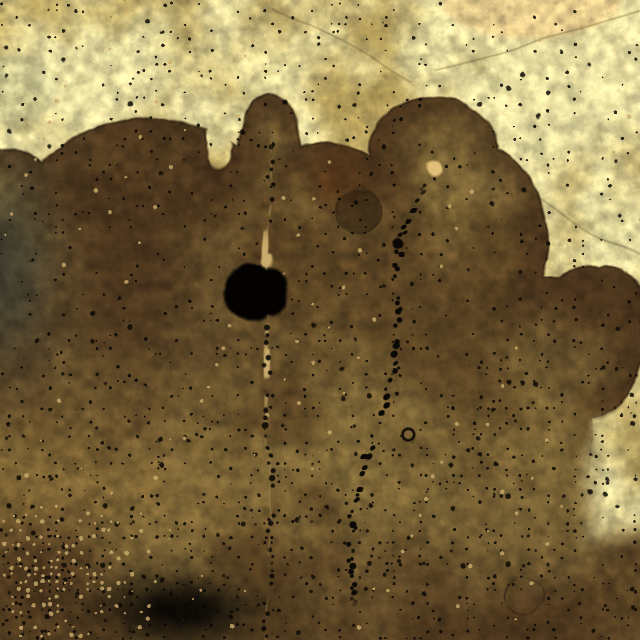
Write a three.js fragment shader that draws this texture.

```glsl
varying vec2 vUv;

float hash(vec2 p) {
  return fract(sin(dot(p, vec2(127.1, 311.7))) * 43758.5453);
}

float noise(vec2 p) {
  vec2 i = floor(p), f = fract(p);
  f = f * f * (3.0 - 2.0 * f);
  return mix(mix(hash(i), hash(i + vec2(1, 0)), f.x),
             mix(hash(i + vec2(0, 1)), hash(i + 1.0), f.x), f.y);
}

float fbm(vec2 p) {
  float sum = 0.0, amp = 0.5;
  for (int i = 0; i < 5; i++) {
    sum += amp * noise(p);
    p = mat2(1.6, 1.2, -1.2, 1.6) * p + 7.3;
    amp *= 0.5;
  }
  return sum;
}

float ellipse(vec2 p, float x, float y, float rx, float ry) {
  vec2 r = vec2(rx, ry), q = (p - vec2(x, y)) / r;
  float k = length(q);
  return k * (k - 1.0) / max(length(q / r), 0.001);
}

float segment(vec2 p, vec2 a, vec2 b) {
  vec2 pa = p - a, ba = b - a;
  return length(pa - ba * clamp(dot(pa, ba) / dot(ba, ba), 0.0, 1.0));
}

float glow(vec2 p, float x, float y, float rx, float ry) {
  vec2 q = (p - vec2(x, y)) / vec2(rx, ry);
  return exp(-dot(q, q));
}

float fill(float d, float soft) {
  return 1.0 - smoothstep(-soft, soft, d);
}

// One randomly sized grain per occupied grid cell
float speckle(vec2 p, float scale, float density, float size) {
  vec2 q = p * scale, id = floor(q);
  vec2 center = 0.3 + 0.4 * vec2(hash(id + 3.1), hash(id + 8.7));
  float radius = size * (0.4 + 0.6 * hash(id + 5.3));
  float d = length(fract(q) - center) - radius + 0.12 * (noise(q * 5.0) - 0.5);
  return fill(d, 0.07) * step(hash(id), density);
}

// Grains strung along a path, x being measured from that path
float beads(float x, float y, float count, float density) {
  float id = floor(y * count), r = hash(vec2(id, 9.0));
  vec2 q = vec2(x + 0.011 * (hash(vec2(id, 4.0)) - 0.5), (fract(y * count) - 0.5) / count);
  return fill(length(q) - 0.0025 - 0.003 * r, 0.0015) * step(hash(vec2(id, count)), density);
}

float stainShape(vec2 p) {
  float d = ellipse(p, 0.0, 0.661, 0.107, 0.107);
  d = min(d, ellipse(p, 0.234, 0.674, 0.195, 0.141));
  d = min(d, ellipse(p, 0.419, 0.74, 0.052, 0.115));
  d = min(d, ellipse(p, 0.508, 0.688, 0.104, 0.091));
  d = min(d, ellipse(p, 0.677, 0.759, 0.102, 0.089));
  d = min(d, ellipse(p, 0.729, 0.622, 0.128, 0.156));
  d = min(d, ellipse(p, 0.918, 0.466, 0.086, 0.12));
  d = min(d, ellipse(p, 0.948, 0.525, 0.059, 0.059));
  d = min(d, max(p.x - 0.807, p.y - 0.733));
  d = min(d, max(p.x - 0.925, p.y - 0.569));
  d = min(d, p.y - 0.17);
  return max(d, 0.019 - segment(p, vec2(0.342, 0.753), vec2(0.349, 0.83)));
}

vec3 paperColor(vec2 p, float cloud) {
  vec3 c = mix(vec3(0.7, 0.61, 0.35), vec3(0.91, 0.87, 0.63), smoothstep(0.25, 0.62, cloud + 0.1 * p.x));
  c = mix(c, vec3(0.76, 0.75, 0.56), 0.6 * fill(ellipse(p, 0.025, 0.86, 0.06, 0.055), 0.01));
  c = mix(c, vec3(0.91, 0.79, 0.54), 0.8 * fill(ellipse(p, 0.83, 1.0, 0.14, 0.06), 0.008));
  // Faint fibres
  vec2 q = p + 0.012 * (noise(p * 14.0) - 0.5);
  float fibre = segment(q, vec2(0.68, 0.89), vec2(1.0, 0.98));
  fibre = min(fibre, segment(q, vec2(0.43, 0.99), vec2(0.64, 0.87)));
  fibre = min(fibre, segment(q, vec2(0.84, 0.69), vec2(1.0, 0.6)));
  return mix(c, vec3(0.45, 0.39, 0.22), 0.55 * fill(fibre - 0.001, 0.0025));
}

vec3 stainColor(vec2 p, float d, float cloud) {
  vec3 umber = vec3(0.26, 0.175, 0.095);
  vec3 c = mix(vec3(0.36, 0.27, 0.14), vec3(0.5, 0.41, 0.22), smoothstep(0.3, 0.65, cloud));
  c = mix(c, vec3(0.59, 0.48, 0.25), 0.75 * glow(p, 0.1, 0.25, 0.24, 0.11));
  c = mix(c, umber, 0.85 * glow(p, 0.2, 0.57, 0.17, 0.24));
  c = mix(c, umber, 0.6 * glow(p, 0.93, 0.51, 0.11, 0.1));
  c = mix(c, umber, 0.65 * smoothstep(-0.07, 0.0, d) * smoothstep(0.3, 0.42, p.y));
  c = mix(c, vec3(0.24, 0.24, 0.19), 0.85 * glow(p, 0.01, 0.58, 0.07, 0.15));
  c = mix(c, vec3(0.33, 0.18, 0.08), 0.6 * glow(p, 0.525, 0.715, 0.05, 0.05));
  c = mix(c, umber, 0.6 * glow(p, 0.8, 0.0, 0.4, 0.15));
  c = mix(c, umber, 0.7 * glow(p, 0.08, 0.1, 0.12, 0.09));
  return c * (1.0 - min(glow(p, 0.28, 0.045, 0.11, 0.05) * (0.5 + cloud), 0.9));
}

void main() {
  vec2 p = vUv;
  vec3 ink = vec3(0.04, 0.03, 0.015), cream = vec3(0.79, 0.67, 0.42);
  float cloud = fbm(p * 7.0), grain = fbm(p * 65.0);
  vec2 q = p + 0.014 * (vec2(fbm(p * 24.0), fbm(p * 24.0 + 19.0)) - 0.48);
  // Paper and stain, with a diffuse lower bay
  float d = stainShape(q), crisp = smoothstep(0.24, 0.38, p.y);
  vec3 c = mix(paperColor(p, cloud), stainColor(p, d, cloud), fill(d, mix(0.035, 0.003, crisp)));
  c *= 0.7 + 0.6 * grain;
  c = mix(c, ink, 0.5 * crisp * fill(abs(d + 0.002) - 0.001, 0.0025) * (0.3 + noise(p * 130.0)));

  // Scattered grains, denser low down and on the crust
  float crust = glow(p, 0.07, 0.1, 0.13, 0.09), low = 1.0 - smoothstep(0.2, 0.6, p.y);
  float dots = speckle(p, 46.0, 0.05 + 0.12 * low + 0.3 * crust, 0.19);
  dots = max(dots, speckle(p + 0.37, 95.0, 0.09 + 0.11 * low + 0.25 * crust, 0.27));
  c = mix(c, ink, 0.85 * dots);
  c = mix(c, cream, 0.8 * speckle(p + 0.61, 85.0, 0.7 * crust, 0.32));

  // Broken pale vein and a beaded dark vein
  float pale = p.x - 0.419 - 0.012 * (noise(vec2(p.y * 22.0, 2.0)) - 0.5);
  float strong = max(glow(p, 0.419, 0.43, 0.1, 0.06), glow(p, 0.419, 0.61, 0.1, 0.04));
  float reach = 1.0 - smoothstep(0.76, 0.8, p.y);
  float pieces = reach * smoothstep(0.35, 0.6, noise(p * 70.0) + 0.2 * strong);
  c = mix(c, cream, fill(abs(pale) - 0.001 - 0.004 * strong, 0.002) * pieces * (0.35 + 0.65 * strong));
  c = mix(c, ink, 0.9 * beads(pale, p.y, 85.0, 0.45) * reach);
  float dark = p.x - 0.55 - 0.072 * smoothstep(0.17, 0.48, p.y) - 0.5 * max(p.y - 0.622, 0.0);
  float span = smoothstep(0.04, 0.08, p.y) * (1.0 - smoothstep(0.68, 0.73, p.y));
  c = mix(c, ink, span * max(beads(dark, p.y, 75.0, 0.6), beads(dark, p.y, 117.0, 0.45)));

  // Small discs and rings
  float disc = ellipse(q, 0.56, 0.671, 0.036, 0.034);
  c *= 1.0 - 0.3 * fill(disc, 0.003);
  float ring = min(abs(disc), abs(ellipse(q, 0.82, 0.068, 0.029, 0.029)));
  c = mix(c, ink, 0.7 * fill(ring - 0.001, 0.0025) * noise(p * 90.0));
  c = mix(c, ink, fill(abs(ellipse(p, 0.638, 0.321, 0.009, 0.009)) - 0.002, 0.002));
  c = mix(c, ink, fill(ellipse(q, 0.624, 0.622, 0.008, 0.009), 0.002));
  c = mix(c, cream * 1.12, fill(ellipse(q, 0.681, 0.736, 0.012, 0.011), 0.003));

  // Black blot and its pale tip
  float blot = min(ellipse(q, 0.391, 0.543, 0.043, 0.044), ellipse(q, 0.425, 0.543, 0.027, 0.034));
  c = mix(c, ink * 0.3, fill(blot, 0.004));
  c = mix(c, cream, fill(ellipse(q, 0.419, 0.591, 0.008, 0.013), 0.003));
  gl_FragColor = vec4(c, 1.0);
}
```
